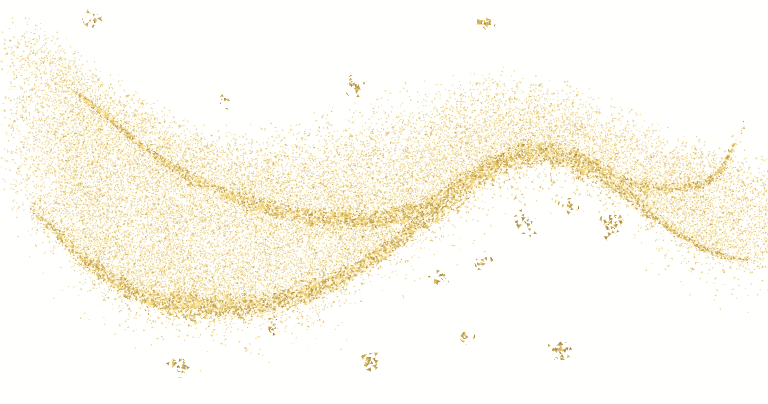
Write a Shadertoy shader that draws this background.

```glsl
// Two flowing ribbons of gold flakes in a cloud of fine glitter on white.
// Splines set density fields for dust, ribbons and loose clusters; layers of
// cellular noise then fill each field with angular grains of a given size.

const float ASPECT = 1.896;
const int LAST = 16;

// Heights of the curves at even steps across the canvas.
const float UPPER[17] = float[17](.938, .832, .733, .635, .558, .506, .474, .459,
    .459, .494, .575, .625, .610, .553, .536, .575, .800);
const float LOWER[17] = float[17](.551, .442, .333, .267, .242, .240, .259, .304,
    .378, .472, .563, .620, .598, .526, .432, .368, .353);
const float CLOUD_TOP[17] = float[17](.940, .900, .800, .733, .667, .649, .667, .704,
    .741, .773, .798, .790, .765, .716, .642, .605, .580);

const vec3 PAPER = vec3(1.0, 1.0, 0.995);
const vec3 CREAM = vec3(1.0, 0.96, 0.83);
const vec3 BRONZE = vec3(0.66, 0.50, 0.17);
const vec3 GOLD = vec3(0.88, 0.74, 0.34);
const vec3 SHINE = vec3(1.0, 0.90, 0.56);

vec3 hash3(vec2 cell) {
    vec3 q = fract(cell.xyx * vec3(.1031, .1030, .0973));
    q += dot(q, q.yxz + 33.33);
    return fract((q.xxy + q.yzz) * q.zyx);
}

// Catmull-Rom spline through evenly spaced knots.
float curve(float knots[17], float x) {
    float s = clamp(x / ASPECT, 0.0, 0.9999) * float(LAST);
    int i = int(s);
    float t = fract(s);
    float a = knots[max(i - 1, 0)], b = knots[i];
    float c = knots[i + 1], d = knots[min(i + 2, LAST)];
    return b + 0.5 * t * (c - a + t * (2.0*a - 5.0*b + 4.0*c - d + t * (3.0*(b - c) + d - a)));
}

float window(float x, float low, float high, float soft) {
    return smoothstep(low, low + soft, x) * (1.0 - smoothstep(high - soft, high, x));
}

// Squared distance to a curve in stroke widths, corrected for its slope.
float strokeDistance(float knots[17], vec2 p, float width) {
    float h = curve(knots, p.x);
    float slope = (curve(knots, p.x + 0.005) - h) / 0.005;
    float d = (p.y - h) / width;
    return d * d / (1.0 + slope * slope);
}

// A row of loose clusters whose heights follow a cosine.
float clusterRow(vec2 p, int count, vec2 start, float stride, float swing, float rate, float phase) {
    float field = 0.0;
    for (int i = 0; i < count; i++) {
        float n = float(i);
        vec2 offset = p - start - vec2(stride * n, swing * cos(rate * n + phase));
        float radius = 0.013 + 0.009 * fract(n * 0.618 + 0.4);
        field = max(field, exp(-dot(offset, offset) / (radius * radius)));
    }
    return field;
}

// Cellular layer of stretched three-sided flakes laid over a colour.
vec3 flakes(vec3 color, vec2 p, float cells, float density, float size, float opacity, vec3 dark, vec3 light) {
    float pixel = cells / iResolution.y;
    vec2 g = mat2(0.8, 0.6, -0.6, 0.8) * p * cells + 2.0 * cells;
    vec2 base = floor(g);
    for (int j = -1; j <= 1; j++)
    for (int i = -1; i <= 1; i++) {
        vec2 cell = base + vec2(i, j);
        vec3 rnd = hash3(cell);
        vec3 look = hash3(cell + 71.7);
        if (look.x + 0.006 > density) continue;
        float turn = 6.283 * rnd.z;
        vec2 q = mat2(cos(turn), sin(turn), -sin(turn), cos(turn)) * (g - cell - rnd.xy);
        q.y *= 0.8 + 0.7 * look.y;
        float d = max(0.87 * abs(q.x) + 0.5 * q.y, -q.y);
        float radius = size * (0.4 + 0.6 * look.z);
        float cover = clamp((radius - d) / pixel + 0.5, 0.0, 1.0);
        float tone = clamp(rnd.x * 0.5 + look.z * 0.5 + 0.3 * q.x / radius, 0.0, 1.0);
        color = mix(color, mix(dark, light, tone), cover * opacity);
    }
    return color;
}

void mainImage(out vec4 fragColor, in vec2 fragCoord) {
    vec2 p = fragCoord / iResolution.xy * vec2(ASPECT, 1.0);
    float upper = curve(UPPER, p.x), lower = curve(LOWER, p.x), top = curve(CLOUD_TOP, p.x);

    // Ribbons: narrow at the ends, pinched where the lower one starts to climb.
    float pinch = (p.x - 0.93) / 0.13;
    float ragged = 1.0 + 0.14 * sin(p.x * 61.0 + 2.0 * sin(p.x * 23.0)) + 0.1 * sin(p.x * 137.0 + p.y * 90.0);
    float upperWidth = ragged * (0.006 + 0.014 * window(p.x, 0.2, 1.9, 0.65));
    float lowerWidth = ragged * (0.006 + 0.021 * window(p.x, 0.05, 1.75, 0.42) * (1.0 - 0.6 * exp(-pinch * pinch)));
    float upperSpan = window(p.x, 0.17, 1.845, 0.05), lowerSpan = window(p.x, 0.06, 1.86, 0.04);
    float upperD = strokeDistance(UPPER, p, upperWidth), lowerD = strokeDistance(LOWER, p, lowerWidth);
    float band = max(exp(-upperD * upperD) * upperSpan, exp(-lowerD * lowerD) * lowerSpan);
    float halo = max(exp(-upperD / 5.0) * upperSpan, exp(-lowerD / 5.0) * lowerSpan);

    // Dust cloud: fades up to its top and quickly below the lower ribbon.
    float floorY = min(upper, lower);
    float fadeStart = min(mix(upper, top, 0.3), top - 0.07);
    float dust = 1.0 - smoothstep(fadeStart, top + 0.06, p.y);
    dust *= p.y > floorY ? 1.0 : 0.55 * exp((p.y - floorY) / 0.045);
    dust *= smoothstep(-0.06, 0.2, p.x) * (1.0 - 0.4 * smoothstep(1.78, 1.9, p.x));
    float ripple = sin(p.x * 19.0 + 3.0 * sin(p.y * 13.0)) * sin(p.y * 27.0 - p.x * 11.0);
    dust *= 0.87 + 0.13 * ripple;

    // Loose clusters above, below and under the wave.
    float loose = clusterRow(p, 4, vec2(0.23, 0.827), 0.326, 0.125, 2.2, 0.0);
    loose = max(loose, clusterRow(p, 5, vec2(0.444, 0.141), 0.235, -0.049, 2.7, 0.3));
    loose = max(loose, clusterRow(p, 5, vec2(1.086, 0.398), 0.106, -0.094, 1.05, 0.0));

    // Paint from haze to the largest flakes.
    vec3 color = mix(PAPER, CREAM, 0.18 * dust * dust);
    color = mix(color, SHINE, 0.22 * band);
    color = flakes(color, p, 195.0, 0.82 * dust + 0.12 * halo, 0.34, 0.72, GOLD * 0.86, SHINE);
    color = flakes(color, p, 125.0, 0.20 * dust + 0.16 * halo, 0.29, 0.85, BRONZE * 1.1, SHINE);
    color = flakes(color, p, 150.0, 0.75 * band, 0.42, 0.9, BRONZE * 0.92, SHINE);
    color = flakes(color, p, 90.0, 0.36 * band + 0.03 * halo, 0.36, 0.9, BRONZE, SHINE);
    color = flakes(color, p, 55.0, 0.20 * band * band, 0.32, 0.92, GOLD, SHINE);
    color = flakes(color, p, 115.0, 0.85 * loose, 0.50, 0.9, BRONZE * 0.85, GOLD);
    fragColor = vec4(color, 1.0);
}
```
